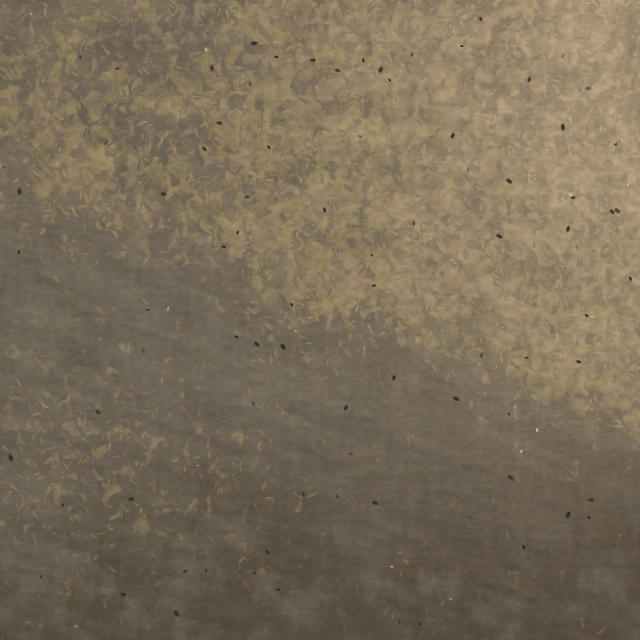
Write a three.js fragment shader that draws this texture.

```glsl
// Weathered ochre and grey surface: flaky tan patina, a smooth diagonal grey band, sheen at upper right.
varying vec2 vUv;

const vec3 GREY = vec3(0.420, 0.385, 0.330);
const vec3 UMBER = vec3(0.325, 0.288, 0.235);
const vec3 TAUPE = vec3(0.475, 0.425, 0.345);
const vec3 OCHRE = vec3(0.625, 0.550, 0.370);
const vec3 TAN = vec3(0.610, 0.515, 0.390);
const vec3 SHEEN = vec3(0.650, 0.570, 0.455);
const vec3 PALE = vec3(0.740, 0.655, 0.520);
const vec3 PIT = vec3(0.170, 0.150, 0.130);
const vec3 GLINT = vec3(0.850, 0.790, 0.670);

const float BAND_HEIGHT = 0.57;   // band centre at the left edge
const float BAND_SLOPE = 0.36;    // fall of the band across the canvas
const float FLAKE_CELLS = 72.0;
const float PIT_CELLS = 24.0;
const float GRAIN_CELLS = 210.0;
const float GRAIN_DEPTH = 0.09;

float hash(vec2 p) {
  return fract(sin(dot(p, vec2(127.1, 311.7))) * 43758.5453);
}

float noise(vec2 p) {
  vec2 i = floor(p), f = fract(p);
  f = f * f * (3.0 - 2.0 * f);
  return mix(mix(hash(i), hash(i + vec2(1.0, 0.0)), f.x),
             mix(hash(i + vec2(0.0, 1.0)), hash(i + vec2(1.0, 1.0)), f.x), f.y);
}

float fbm(vec2 p) {
  float sum = 0.0, weight = 0.53;
  for (int i = 0; i < 4; i++) {
    sum += weight * noise(p);
    p = mat2(1.6, 1.2, -1.2, 1.6) * p + 7.3;
    weight *= 0.5;
  }
  return sum;
}

// Randomly turned elliptical marks, one per cell; share sets how many appear.
float marks(vec2 p, float share, vec2 halfSize, float seed) {
  vec2 cell = floor(p);
  float mask = 0.0;
  for (int y = -1; y <= 1; y++) {
    for (int x = -1; x <= 1; x++) {
      vec2 id = cell + vec2(float(x), float(y));
      vec2 key = id + seed;
      vec2 d = p - id - vec2(hash(key + 3.1), hash(key + 5.7));
      float angle = 2.2 + 2.6 * (hash(key + 9.2) - 0.5);
      float c = cos(angle), s = sin(angle);
      d = vec2(c * d.x + s * d.y, c * d.y - s * d.x);
      d /= halfSize * mix(0.55, 1.25, hash(key + 11.4));
      float shown = smoothstep(0.0, 0.12, share - hash(key + 17.9));
      mask = max(mask, shown * (1.0 - smoothstep(0.45, 1.15, length(d))));
    }
  }
  return mask;
}

void main() {
  vec2 uv = vUv;
  float cloud = fbm(uv * 7.0 + 2.0);
  float mottle = fbm(uv * 24.0 + 11.0);

  // Broad zones
  float above = uv.y - BAND_HEIGHT + BAND_SLOPE * uv.x + 0.16 * (cloud - 0.5);
  float patina = smoothstep(0.01, 0.22, above);
  patina *= 1.0 - 0.55 * smoothstep(0.55, 0.0, length((uv - vec2(0.0, 1.0)) * vec2(1.0, 1.5)));
  vec2 toLight = uv - vec2(1.05, 0.88);
  float sheen = exp(-4.2 * dot(toLight, toLight));
  float low = smoothstep(0.34, 0.02, uv.y + 0.22 * (cloud - 0.5) - 0.07 * uv.x);
  vec2 toPatch = (uv - vec2(0.15, 0.30)) / vec2(0.30, 0.16);
  float patch_ = exp(-dot(toPatch, toPatch));

  // Ground with streaks along the band
  vec3 color = mix(GREY, TAUPE, patina * smoothstep(0.25, 0.7, mottle));
  color = mix(color, UMBER, low * smoothstep(0.15, 0.75, mottle + 0.15 * uv.x));
  color = mix(color, SHEEN, sheen * 0.85);
  vec2 along = vec2(uv.x - BAND_SLOPE * uv.y, uv.y + BAND_SLOPE * uv.x);
  float streak = noise(along * vec2(9.0, 75.0)) - 0.5;
  color *= 1.0 + 0.09 * streak * (1.0 - patina);

  // Ragged flakes: warped noise patches and short strokes
  float cover = clamp(patina * (0.40 + 0.9 * cloud) + 0.38 * patch_ + 0.03, 0.0, 0.95);
  vec2 warp = vec2(noise(uv * 60.0), noise(uv * 60.0 + 31.0)) - 0.5;
  vec2 flakeUv = uv + 0.014 * warp;
  float ragged = fbm(flakeUv * vec2(88.0, 68.0));
  float limit = mix(0.80, 0.40, cover);
  float flake = smoothstep(limit - 0.10, limit + 0.13, ragged);
  float stroke = marks(flakeUv * FLAKE_CELLS, cover * 0.62, vec2(0.55, 0.20), 0.0);
  float fine = marks(flakeUv * FLAKE_CELLS * 1.5, cover * 0.5, vec2(0.60, 0.22), 41.0);
  vec3 flakeColor = mix(TAN, OCHRE, smoothstep(0.3, 0.7, noise(uv * 34.0)));
  flakeColor = mix(flakeColor, PALE, sheen * 0.9);
  flakeColor *= 0.90 + 0.20 * noise(uv * 110.0);
  float strength = mix(0.60, 0.78, patina);
  color = mix(color, flakeColor, strength * max(0.75 * flake, max(0.85 * stroke, 0.7 * fine)));

  // Grey scuffs and fine grain
  float scuff = marks(flakeUv * FLAKE_CELLS * 0.9, 0.28, vec2(0.50, 0.20), 83.0);
  color = mix(color, mix(GREY, SHEEN, sheen * 0.75), 0.35 * scuff);
  float grain = noise(uv * GRAIN_CELLS * vec2(0.7, 1.2)) - 0.5;
  float weave = noise(uv * vec2(120.0, 30.0)) + noise(uv * vec2(25.0, 130.0)) - 1.0;
  color *= 1.0 + GRAIN_DEPTH * grain + 0.06 * weave + 0.12 * (mottle - 0.48);

  // Sparse dark pits and bright chips
  float pit = marks(uv * PIT_CELLS, 0.20, vec2(0.13, 0.075), 131.0);
  float glint = marks(uv * PIT_CELLS, 0.10, vec2(0.10, 0.055), 197.0);
  color = mix(color, PIT, 0.85 * pit);
  color = mix(color, GLINT, 0.8 * glint);

  gl_FragColor = vec4(color, 1.0);
}
```
